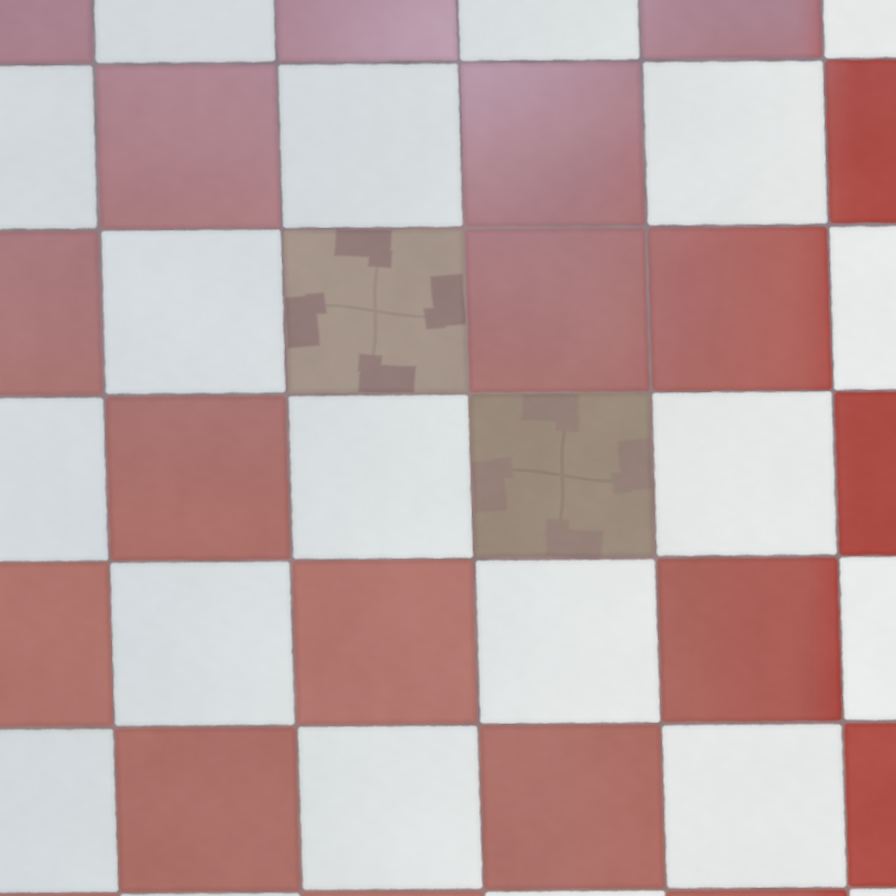
Give the GLSL for this pattern, as a WebGL 2 fragment shader.

```glsl
#version 300 es
precision highp float;
uniform vec2 u_resolution;
out vec4 fragColor;

float hash(vec2 p) {
  return fract(sin(dot(p, vec2(12.99, 78.23))) * 4375.5);
}

// Layered sines, roughly -1 to 1
float waves(vec2 p) {
  float sum = 0.0, gain = 0.5;
  for (int i = 0; i < 5; i++) {
    sum += gain * sin(p.x + 1.3 * sin(p.y)) * cos(p.y * 0.9 + float(i));
    p = mat2(1.4, 1.1, -1.1, 1.4) * p + 2.7;
    gain *= 0.62;
  }
  return sum;
}

float boxDistance(vec2 p, vec2 halfSize) {
  vec2 d = abs(p) - halfSize;
  return length(max(d, 0.0)) + min(max(d.x, d.y), 0.0);
}

// Worn clay: mauve at the top, brick lower down, deeper at the right
vec3 redTile(vec2 p, float tone) {
  vec3 color = mix(vec3(0.67, 0.52, 0.57), vec3(0.66, 0.48, 0.49), smoothstep(0.0, 0.3, p.y));
  color = mix(color, vec3(0.68, 0.45, 0.42), smoothstep(0.25, 0.65, p.y));
  color = mix(color, vec3(0.69, 0.37, 0.34), 0.75 * smoothstep(0.62, 0.9, p.x) * smoothstep(0.0, 0.2, p.y));
  color = mix(color, vec3(0.67, 0.27, 0.24), 0.75 * smoothstep(0.88, 0.96, p.x));
  float glare = exp(-35.0 * dot(p - vec2(0.51, 0.04), p - vec2(0.51, 0.04)));
  color = mix(color, vec3(0.80, 0.72, 0.80), 0.5 * glare);
  return color + 0.035 * (tone - 0.5);
}

vec3 whiteTile(vec2 p, float tone) {
  float light = smoothstep(0.25, 0.95, 0.85 * p.x + 0.35 * p.y);
  return mix(vec3(0.825, 0.85, 0.86), vec3(0.91, 0.92, 0.915), light) + 0.02 * (tone - 0.5);
}

// Beige mosaic with four darker chips turned about the centre
vec3 mosaicTile(vec2 q, float tone) {
  vec3 color = mix(vec3(0.64, 0.58, 0.54), vec3(0.60, 0.54, 0.48), tone);
  vec2 r = q + 0.012 * vec2(sin(q.y * 9.0), sin(q.x * 8.0));
  float chips = 0.0, seams = 0.0;
  for (int i = 0; i < 4; i++) {
    float chip = boxDistance(r - vec2(-0.06, 0.41), vec2(0.15, 0.085));
    float notch = boxDistance(r - vec2(0.04, 0.32), vec2(0.06, 0.05));
    chips = max(chips, 1.0 - smoothstep(-0.01, 0.015, min(chip, notch)));
    float seam = abs(r.x - 0.1 * r.y);
    seams = max(seams, (1.0 - smoothstep(0.004, 0.016, seam)) * step(0.0, r.y));
    r = vec2(r.y, -r.x);
  }
  color = mix(color, vec3(0.56, 0.47, 0.46), chips * mix(0.9, 0.55, tone));
  return color - 0.035 * seams * (1.0 - chips);
}

void main() {
  vec2 p = gl_FragCoord.xy / u_resolution;
  p.y = 1.0 - p.y;
  float pixel = 1.0 / min(u_resolution.x, u_resolution.y);

  // Slanted grid, rows counted downwards
  vec2 size = vec2(0.2035, 0.185);
  vec2 grid = (p - vec2(0.103 + 0.03 * p.y, 0.0725 - 0.007 * p.x)) / size + 1.0;
  vec2 cell = floor(grid);
  vec2 local = fract(grid) - 0.5;
  float tone = hash(cell + 3.0);

  // Repaired tiles break the checkerboard
  bool mosaic = cell == vec2(2.0) || cell == vec2(3.0);
  bool red = mod(cell.x + cell.y, 2.0) < 0.5 || cell == vec2(3.0, 2.0);

  // Chipped, slightly shifted tile outline
  vec2 shift = 0.0012 * (vec2(hash(cell + 7.0), hash(cell + 19.0)) - 0.5);
  float edge = boxDistance(local * size - shift, size * 0.5 - 0.0055) - 0.004;
  edge += 0.0008 * waves(p * 150.0 + cell * 4.0);
  float inside = 1.0 - smoothstep(-0.0008 - pixel, 0.0008 + pixel, edge);

  vec3 color = whiteTile(p, tone);
  if (red) color = redTile(p, tone);
  if (mosaic) color = mosaicTile(vec2(local.x, -local.y), cell.x - 2.0);

  // Cloudy stains, fine grain and soiled rims
  float cloud = waves(p * 17.0 + cell * 2.3);
  color += (red ? 0.016 : 0.009) * cloud;
  color += 0.006 * waves(p * 140.0);
  color -= 0.035 * smoothstep(-0.007, 0.0, edge);

  // Joints fade around the repaired area
  vec3 joint = mix(vec3(0.55, 0.50, 0.53), vec3(0.59, 0.48, 0.47), p.y);
  joint += 0.04 * waves(p * 45.0);
  float repaired = 1.0 - smoothstep(0.08, 0.2, length(p - vec2(0.56, 0.36)));
  joint = mix(joint, vec3(0.62, 0.53, 0.52), 0.7 * repaired);
  color = mix(joint, color, inside);

  fragColor = vec4(clamp(color, 0.0, 1.0), 1.0);
}
```
